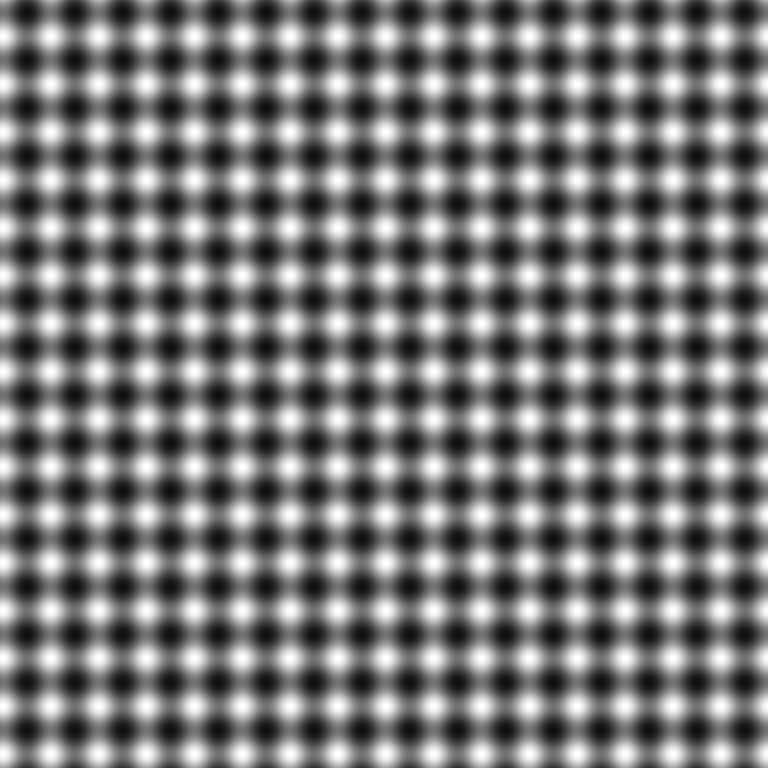
This pattern is drawn by a WebGL 1 fragment shader. Its source:

```glsl
precision highp float;
// Soft grey lattice of glowing round spots: two crossed cosine waves.

#define REPEATS 16.05              // waves across and down
#define FIRST_SPOT vec2(0.0039, 0.018) // centre of the lower left spot
#define DARK 0.06                  // grey of the gaps
#define LIGHT 1.0                  // grey of the spot centres
#define LOW_SLOPE 0.66             // below 1.0 darkens the midtones

uniform vec2 u_resolution;

const float TAU = 6.2831853;

// Sum of a horizontal and a vertical wave, scaled to 0..1
float crossedWaves(vec2 p) {
  vec2 wave = cos(TAU * REPEATS * (p - FIRST_SPOT));
  return 0.5 + 0.25 * (wave.x + wave.y);
}

// Gentle tone curve that keeps both ends fixed
float toneCurve(float level) {
  return level * mix(LOW_SLOPE, 1.0, level);
}

void main() {
  vec2 uv = gl_FragCoord.xy / u_resolution;
  float grey = mix(DARK, LIGHT, toneCurve(crossedWaves(uv)));
  gl_FragColor = vec4(vec3(grey), 1.0);
}
```
